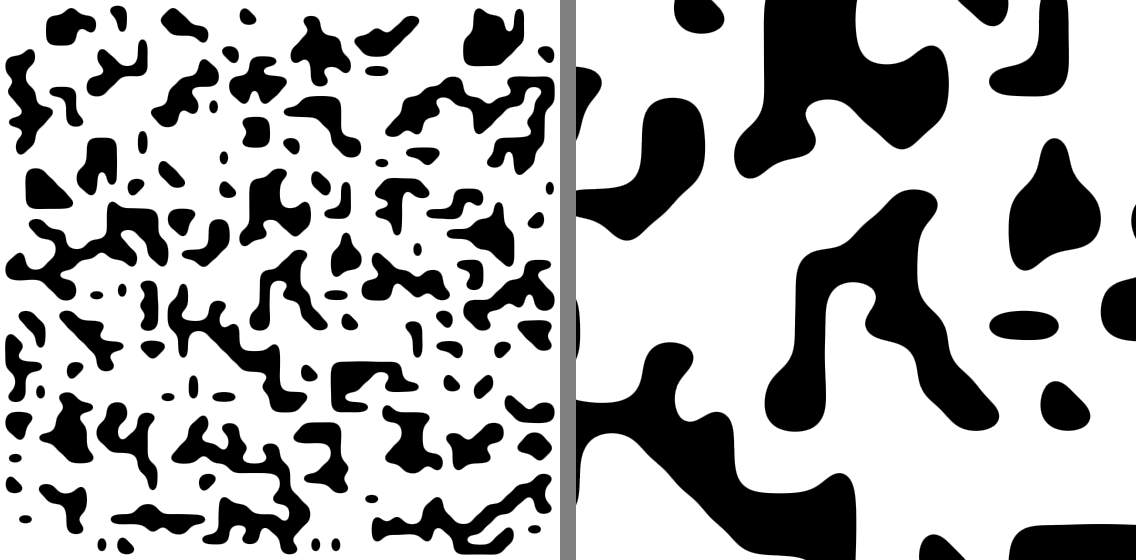
Left: the whole. Right: its middle third, enlarged.
Reproduce this pattern procedurally as a Shadertoy shader.

```glsl
const float CELLS = 55.0;        // grid pitches across the canvas
const float GRID_SIZE = 54.0;    // cells that may carry ink
const float INK_CHANCE = 0.38;   // chance that a cell starts inked
const float SOFTNESS = 0.62;     // blur radius in cells
const float THRESHOLD = 0.49;    // blurred level of the outline
const vec3 INK = vec3(0.0);
const vec3 PAPER = vec3(1.0);

const int PHASES = 4;            // one per parity of column and row
const int PATCH = 4 + 2 * PHASES;

float hash(vec2 p) {
    return fract(sin(dot(p, vec2(127.1, 311.7))) * 43758.5453);
}

bool startsInked(vec2 cell) {
    bool inside = all(greaterThanEqual(cell, vec2(0.0)))
               && all(lessThan(cell, vec2(GRID_SIZE)));
    return inside && hash(cell + 17.0) < INK_CHANCE;
}

// Updates a row of cells, one bit each, from the rows above and below
int tidyRow(int c, int n, int s, bool trimBumps) {
    int w = c << 1, e = c >> 1;
    int nw = n << 1, ne = n >> 1, sw = s << 1, se = s >> 1;

    // Corner contacts that ink or paper in this cell would leave
    int inkClash = (nw & ~n & ~w) | (ne & ~n & ~e) | (sw & ~s & ~w) | (se & ~s & ~e);
    int paperClash = (~nw & n & w) | (~ne & n & e) | (~sw & s & w) | (~se & s & e);
    int tidy = (c & ~(inkClash & ~paperClash)) | (paperClash & ~inkClash);

    // Single cells standing on a straight side
    int bumps = (n & nw & ne & ~(s | w | e)) | (s & sw & se & ~(n | w | e))
              | (w & nw & sw & ~(n | s | e)) | (e & ne & se & ~(n | s | w));
    return trimBumps ? tidy & ~bumps : tidy;
}

// Blurred ink level around a point given in cells
float inkLevel(vec2 p) {
    vec2 base = floor(p - 0.5);
    vec2 origin = base - 1.0 - float(PHASES);

    // Random cells, packed as bits
    int rows[PATCH];
    for (int y = 0; y < PATCH; y++) {
        rows[y] = 0;
        for (int x = 0; x < PATCH; x++)
            if (startsInked(origin + vec2(x, y))) rows[y] |= 1 << x;
    }

    // Interleaved updates turn the noise into bars, bends and blobs
    ivec2 corner = ivec2(origin);
    for (int k = 0; k < PHASES; k++) {
        int column = k & 1;
        int line = (k >> 1) ^ column;
        int mask = 0x5555 << ((corner.x + column) & 1);
        for (int y = 1; y < PATCH - 1; y++) {
            if (((corner.y + y + line) & 1) != 0) continue;
            int tidy = tidyRow(rows[y], rows[y + 1], rows[y - 1], k < 2);
            rows[y] = (rows[y] & ~mask) | (tidy & mask);
        }
    }

    // Gaussian blur over the four by four cells in the middle
    float ink = 0.0, total = 0.0;
    for (int y = PHASES; y < PHASES + 4; y++)
        for (int x = PHASES; x < PHASES + 4; x++) {
            vec2 d = p - origin - vec2(x, y) - 0.5;
            float weight = exp(-dot(d, d) / (2.0 * SOFTNESS * SOFTNESS));
            ink += weight * float((rows[y] >> x) & 1);
            total += weight;
        }
    return ink / total;
}

void mainImage(out vec4 fragColor, in vec2 fragCoord) {
    vec2 uv = fragCoord / iResolution.y;
    float level = inkLevel(uv * CELLS - 0.5);
    float edge = max(fwidth(level), 1e-4);
    float coverage = clamp((level - THRESHOLD) / edge + 0.5, 0.0, 1.0);
    fragColor = vec4(mix(PAPER, INK, coverage), 1.0);
}
```
